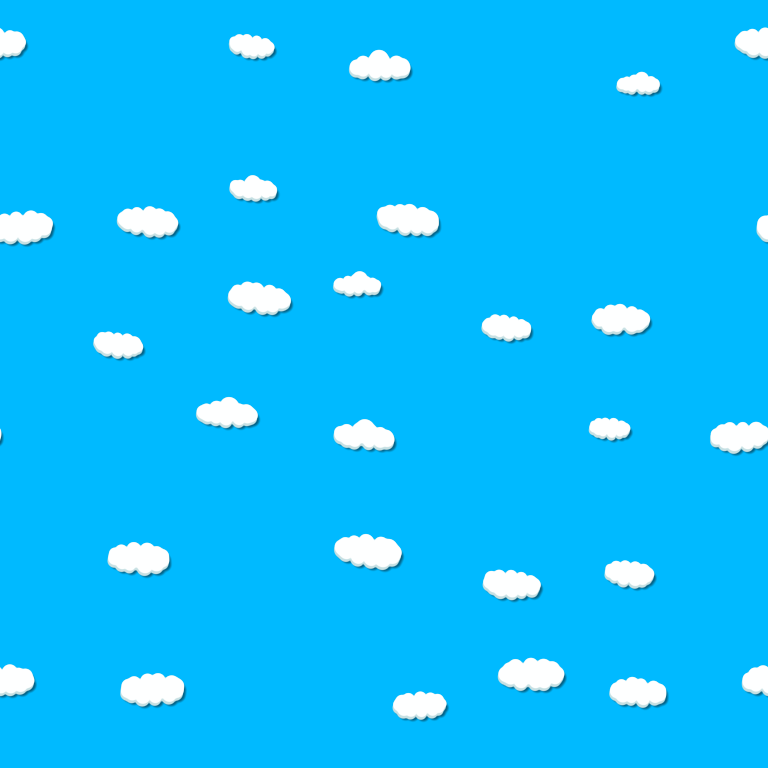
Reproduce this pattern procedurally as a Shadertoy shader.

```glsl
const float TAU = 6.2831853;
const float GRID = 6.0;     // cloud cells along each side
const float PUFFS = 12.0;   // lobes around one cloud

const vec3 SKY = vec3(0.0, 0.73, 1.0);
const vec3 WHITE = vec3(0.995, 1.0, 1.0);
const vec3 RIM = vec3(0.78, 0.88, 0.89);
const vec3 SHADOW = vec3(0.02, 0.27, 0.37);

float hash(vec2 p) {
    vec3 q = fract(p.xyx * 0.1031);
    q += dot(q, q.yzx + 33.33);
    return fract((q.x + q.y) * q.z);
}

// Random value of a cell, one per channel
float cellRandom(vec2 cell, float channel) {
    return hash(cell * 7.0 + vec2(channel * 13.7 + 3.1, channel * 5.3 + 9.4));
}

float smoothMin(float a, float b, float k) {
    float h = max(k - abs(a - b), 0.0) / k;
    return min(a, b) - 0.25 * k * h * h;
}

float ellipseDistance(vec2 p, vec2 radii) {
    return (length(p / radii) - 1.0) * min(radii.x, radii.y);
}

// Scalloped outline: flat core, ring of puffs, sometimes a crown on top
float cloudDistance(vec2 p, vec2 cell, float halfWidth) {
    vec2 q = p / halfWidth;
    q.y += mix(-0.05, 0.12, cellRandom(cell, 1.0)) * q.x;
    bool crowned = cellRandom(cell, 2.0) > 0.65;
    vec2 ring = vec2(0.77, crowned ? 0.17 : 0.25);
    float d = ellipseDistance(q, ring + vec2(0.03, 0.07));
    float turn = cellRandom(cell, 3.0);

    for (float i = 0.0; i < PUFFS; i++) {
        float wobble = cellRandom(cell, 10.0 + i) - 0.5;
        float angle = TAU * (i + turn + 0.35 * wobble) / PUFFS;
        float radius = mix(0.19, 0.26, cellRandom(cell, 30.0 + i));
        vec2 center = ring * vec2(cos(angle), sin(angle));
        d = smoothMin(d, length(q - center) - radius, 0.05);
    }
    if (crowned) {
        vec2 top = vec2(0.4 * (cellRandom(cell, 4.0) - 0.6), 0.23);
        d = smoothMin(d, length(q - top) - 0.32, 0.05);
    }
    return d * halfWidth;
}

float coverage(float d, float softness) {
    return smoothstep(softness, -softness, d);
}

// One or two empty cells in every row
bool isGap(vec2 cell) {
    float first = floor(GRID * hash(vec2(cell.y, 41.0)));
    float stride = 1.0 + floor((GRID - 1.0) * hash(vec2(cell.y, 67.0)));
    float second = mod(first + stride, GRID);
    return cell.x == first || (mod(cell.y, 3.0) > 0.5 && cell.x == second);
}

// Drop shadow, then grey underside, then white body
vec3 paintCloud(vec3 color, vec2 p, vec2 cell, float pixel) {
    float halfWidth = mix(0.022, 0.045, sqrt(cellRandom(cell, 5.0)));
    float body = cloudDistance(p, cell, halfWidth);
    float under = cloudDistance(p - vec2(-0.0008, -0.0036), cell, halfWidth);
    float shade = cloudDistance(p - vec2(0.0022, -0.0054), cell, halfWidth);

    color = mix(color, SHADOW, 0.75 * coverage(shade, max(0.0024, pixel)));
    color = mix(color, RIM, coverage(min(under, body), 0.75 * pixel));
    return mix(color, WHITE, coverage(body, 0.75 * pixel));
}

void mainImage(out vec4 fragColor, in vec2 fragCoord) {
    vec2 uv = fragCoord / iResolution.xy;
    float pixel = 1.0 / min(iResolution.x, iResolution.y);
    vec3 color = SKY;

    // Each row slides sideways; cell indices wrap so the tile repeats
    for (float dy = -1.0; dy <= 1.0; dy++) {
        float row = floor(uv.y * GRID) + dy;
        float rowId = mod(row, GRID);
        float slide = GRID * hash(vec2(rowId, 23.0));
        float x = uv.x * GRID + slide;

        for (float dx = -1.0; dx <= 1.0; dx++) {
            float column = floor(x) + dx;
            vec2 cell = vec2(mod(column, GRID), rowId);
            vec2 jitter = vec2(cellRandom(cell, 6.0), cellRandom(cell, 7.0)) - 0.5;
            vec2 center = vec2(column, row) + 0.5 + jitter * vec2(0.38, 0.64);
            vec2 p = (vec2(x, uv.y * GRID) - center) / GRID;
            if (!isGap(cell) && length(p) < 0.07) {
                color = paintCloud(color, p, cell, pixel);
            }
        }
    }
    fragColor = vec4(color, 1.0);
}
```
